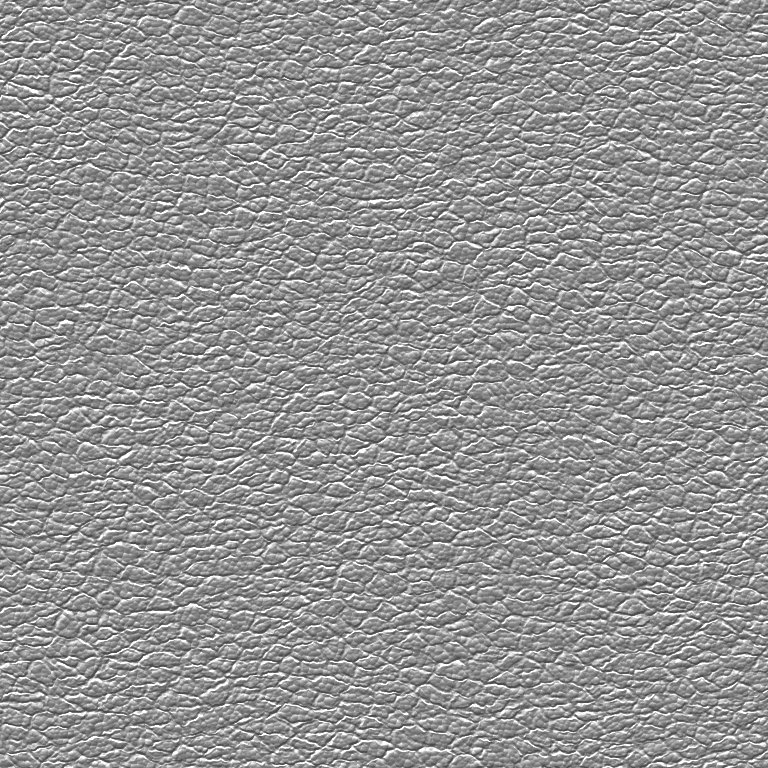
Reproduce this texture procedurally as a Shadertoy shader.

```glsl
const float MID_TONE = 0.53;
const float LIT_GAIN = 1.06;
const float SHADE_GAIN = 0.72;
const float DARKEST = 0.30;
const vec2 LIGHT_DIR = vec2(-0.27, 0.96);
const float RELIEF_STEP = 0.0021;

// Cells per canvas side, wider than tall
const vec2 FOLD_CELLS = vec2(13.0, 24.0);
const vec2 GRAIN_CELLS = vec2(29.0, 52.0);
const vec2 PEBBLE_CELLS = vec2(74.0, 100.0);
const vec2 PORE_CELLS = vec2(150.0, 172.0);

const float FOLD_DEPTH = 0.45;
const float GRAIN_DEPTH = 0.80;
const float PEBBLE_DEPTH = 0.95;
const float PORE_DEPTH = 0.90;
const vec2 PEBBLE_SCALLOP = vec2(0.0020, -0.0050);
const vec2 PORE_SCALLOP = vec2(0.0010, -0.0016);

vec2 hash2(vec2 cell) {
    vec3 h = fract(cell.xyx * vec3(0.1031, 0.1030, 0.0973));
    h += dot(h, h.yzx + 33.33);
    return fract((h.xx + h.yz) * h.zy);
}

// Distances to the nearest and second nearest cell centre
vec2 cellular(vec2 p) {
    vec2 base = floor(p);
    vec2 nearest = vec2(9.0);
    for (int y = -1; y <= 1; y++) {
        for (int x = -1; x <= 1; x++) {
            vec2 cell = base + vec2(x, y);
            vec2 offset = cell + hash2(cell) - p;
            float d = dot(offset, offset);
            nearest.y = min(nearest.y, max(nearest.x, d));
            nearest.x = min(nearest.x, d);
        }
    }
    return sqrt(nearest);
}

// Flat cell tops with grooves along the borders
float plateau(vec2 p, float grooveWidth) {
    vec2 d = cellular(p);
    return smoothstep(0.0, grooveWidth, d.y - d.x);
}

// Broad drift of the hide plus gentle bends along the grooves
vec2 warp(vec2 p) {
    vec2 drift = vec2(sin(7.0 * p.y + 3.0 * p.x), sin(9.0 * p.x - 4.0 * p.y + 1.3));
    vec2 bend = vec2(sin(43.0 * p.y + 17.0 * p.x), sin(37.0 * p.x - 23.0 * p.y));
    return p + 0.007 * drift + 0.0022 * bend;
}

// Uneven groove depth, so that creases fade in and out
float wear(vec2 p) {
    float patches = sin(11.0 * p.x + 5.0 * p.y) * sin(13.0 * p.y - 6.0 * p.x);
    float breaks = sin(83.0 * p.x + 41.0 * p.y) * sin(127.0 * p.y - 59.0 * p.x);
    return 1.0 + 0.15 * patches + 0.30 * breaks;
}

float hideHeight(vec2 p) {
    vec2 q = warp(p);
    float pore = cellular(q * PORE_CELLS + 71.0).x;
    float pebble = cellular(q * PEBBLE_CELLS + 47.0).x;

    // Pebbles and pores nibble the outlines of the larger cells
    vec2 r = q + PEBBLE_SCALLOP * pebble + PORE_SCALLOP * pore;
    return FOLD_DEPTH * plateau(r * FOLD_CELLS + 13.0, 0.13)
         + GRAIN_DEPTH * wear(p) * plateau(r * GRAIN_CELLS + 29.0, 0.25)
         - PEBBLE_DEPTH * pebble * pebble
         - PORE_DEPTH * pore * pore;
}

void mainImage(out vec4 fragColor, in vec2 fragCoord) {
    vec2 p = fragCoord / iResolution.y;

    // Slope toward the light
    vec2 halfStep = 0.5 * RELIEF_STEP * normalize(LIGHT_DIR);
    float slope = hideHeight(p - halfStep) - hideHeight(p + halfStep);

    // Exponential tone curve: broad greys, short bright highlights
    float gain = slope > 0.0 ? LIT_GAIN : SHADE_GAIN;
    float tone = clamp(MID_TONE * exp(gain * slope), DARKEST, 1.0);
    fragColor = vec4(vec3(tone), 1.0);
}
```
